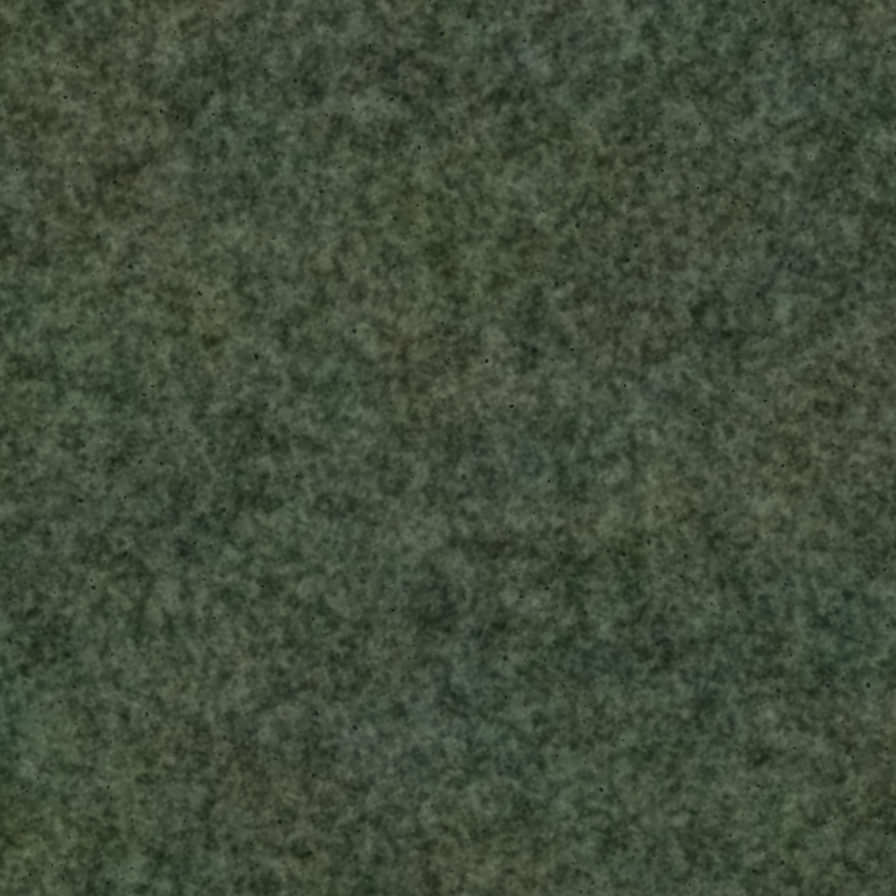
This texture is drawn by a three.js fragment shader. Its source:

```glsl
// Dark mossy felt: a fine, soft green grain with sparse near-black pits.
// Layers of rotated value noise set the tone, broad noise drifts the hue
// between green, slate and brown, and a jittered grid scatters the pits.
varying vec2 vUv;

float hash(vec2 p) {
  vec3 q = fract(vec3(p.xyx) * 0.1031);
  q += dot(q, q.yzx + 33.33);
  return fract((q.x + q.y) * q.z);
}

// Smooth value noise, centred on zero
float noise(vec2 p) {
  vec2 cell = floor(p);
  vec2 f = fract(p);
  f = f * f * (3.0 - 2.0 * f);
  float low = mix(hash(cell), hash(cell + vec2(1.0, 0.0)), f.x);
  float high = mix(hash(cell + vec2(0.0, 1.0)), hash(cell + vec2(1.0, 1.0)), f.x);
  return mix(low, high, f.y) - 0.5;
}

vec2 turn(vec2 p, float angle) {
  float c = cos(angle);
  float s = sin(angle);
  return vec2(c * p.x - s * p.y, s * p.x + c * p.y);
}

// Two octaves of broad variation
float patches(vec2 p) {
  return noise(p) + 0.6 * noise(turn(p, 0.7) * 2.3 + 19.0);
}

// Small soft pits, at most one per grid cell
float pits(vec2 p, float chance) {
  vec2 cell = floor(p);
  vec2 centre = 0.3 + 0.4 * vec2(hash(cell + 7.0), hash(cell + 53.0));
  vec2 offset = turn(fract(p) - centre, 6.28 * hash(cell + 91.0));
  float radius = mix(0.10, 0.23, hash(cell + 131.0));
  float spot = 1.0 - smoothstep(0.3 * radius, radius, length(offset * vec2(1.0, 1.35)));
  float depth = mix(0.4, 1.0, hash(cell + 171.0));
  return spot * depth * step(hash(cell + 211.0), chance);
}

void main() {
  vec2 uv = vUv + 1.0;

  // Light and dark grain, from fibres up to clumps
  float tone = 0.105 * noise(turn(uv, 0.4) * 235.0);
  tone += 0.135 * noise(turn(uv, 1.1) * 118.0);
  tone += 0.085 * noise(turn(uv, 0.8) * 58.0);
  tone += 0.055 * noise(turn(uv, 0.3) * 23.0);
  float broad = patches(turn(uv, 0.5) * 7.0);
  tone += 0.028 * broad;

  // Hue drift: warm brown against slate, and green against grey
  float warmth = patches(turn(uv, 0.9) * 6.0 + 40.0) + 0.5 * noise(uv * 34.0);
  float greenness = patches(turn(uv, 0.2) * 5.0 + 80.0) + 0.5 * noise(uv * 41.0 + 9.0);
  vec3 moss = vec3(0.257, 0.299, 0.230);
  vec3 color = moss + tone * vec3(1.0, 1.02, 0.95);
  color += warmth * vec3(0.026, 0.004, -0.024);
  color += greenness * vec3(-0.016, 0.010, -0.012);

  // Pits gather where the felt is darker
  float chance = 0.11 - 0.12 * broad;
  float pit = max(pits(turn(uv, 0.35) * 46.0, chance),
                  0.7 * pits(turn(uv, 1.3) * 67.0 + 5.0, chance));
  color = mix(color, vec3(0.075, 0.100, 0.080), 0.8 * pit);

  gl_FragColor = vec4(color, 1.0);
}
```
